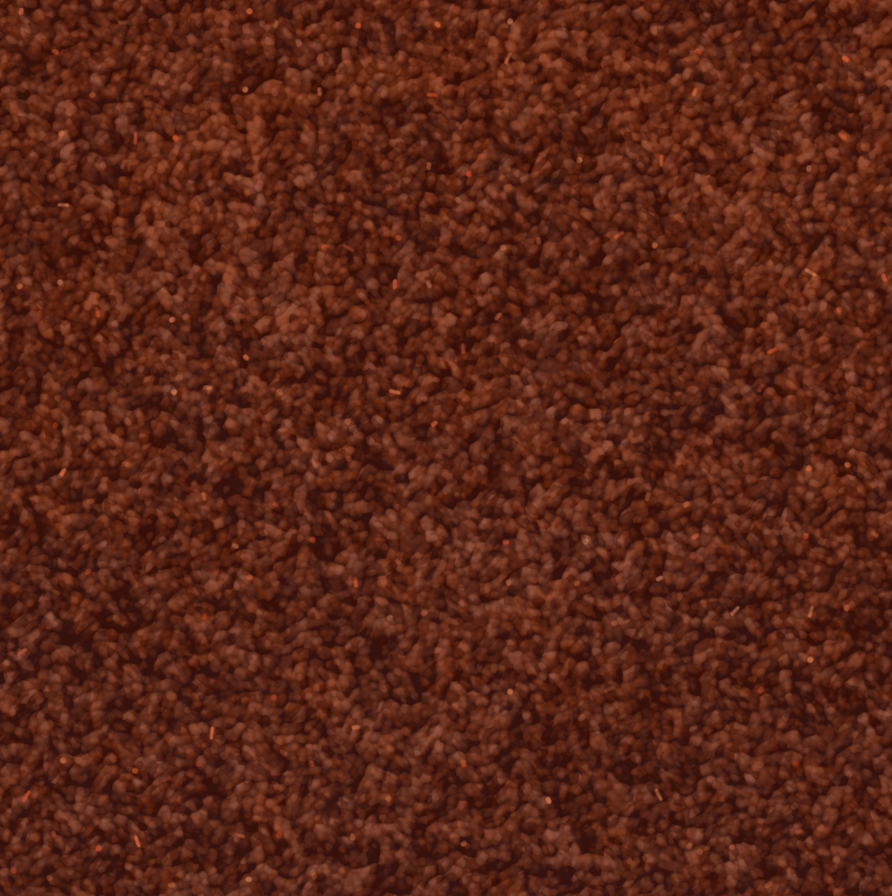
Give the GLSL for this texture, as a WebGL 1 fragment shader.

```glsl
precision highp float;
// Draws a heap of finely ground red-brown spice with soft grains and stray bright flecks.

uniform vec2 u_resolution;

// Palette
const vec3 DEEP = vec3(0.215, 0.055, 0.025);
const vec3 WARM = vec3(0.375, 0.140, 0.060);
const vec3 PALE = vec3(0.580, 0.290, 0.180);
const vec3 DUST = vec3(-0.015, 0.028, 0.055);
const vec3 FLECK_RED = vec3(0.74, 0.25, 0.11);
const vec3 FLECK_TAN = vec3(0.72, 0.43, 0.29);

// Cells per canvas height
const float COARSE = 88.0;
const float FINE = 145.0;
const float CLUMP = 27.0;
const float FLECK_GRID = 24.0;

// Strengths
const float SOFTNESS = 9.0;
const float COARSE_GAIN = 0.62;
const float FINE_GAIN = 0.50;
const float CLUMP_GAIN = 0.20;
const float CREVICE = 0.55;
const float RELIEF = 0.30;
const float FLECK_CHANCE = 0.20;
const vec2 LIGHT = vec2(-0.5, 0.86);

vec2 hash2(vec2 p) {
  vec3 q = fract(p.xyx * vec3(0.1031, 0.1030, 0.0973));
  q += dot(q, q.yzx + 33.33);
  return fract((q.xx + q.yz) * q.zy);
}

mat2 rotate(float a) {
  return mat2(cos(a), sin(a), -sin(a), cos(a));
}

// Soft cellular noise: x tone, y hue, z squared gap to grain centre, w slope to light
vec4 grains(vec2 p) {
  vec2 cell = floor(p);
  vec2 f = p - cell;
  vec3 sum = vec3(0.0);
  float weight = 0.0001;
  for (int j = -1; j <= 1; j++) {
    for (int i = -1; i <= 1; i++) {
      vec2 o = vec2(float(i), float(j));
      vec2 away = f - o - hash2(cell + o);
      float w = exp(-SOFTNESS * dot(away, away));
      sum += w * vec3(hash2(cell + o + 57.0), dot(away, LIGHT));
      weight += w;
    }
  }
  return vec4(sum.xy / weight, -log(weight) / SOFTNESS, sum.z / weight);
}

// Broad, uneven shading from layered sines
float swell(vec2 p) {
  float total = 0.0;
  float gain = 0.5;
  for (int i = 0; i < 4; i++) {
    total += gain * sin(p.x + 1.3 * sin(p.y)) * cos(p.y + 0.7);
    p = rotate(0.9) * p * 1.8 + 2.1;
    gain *= 0.6;
  }
  return total;
}

// Sparse chips: rgb colour, a coverage
vec4 flecks(vec2 p) {
  vec2 cell = floor(p * FLECK_GRID);
  vec2 place = hash2(cell + 11.0);
  vec2 kind = hash2(cell + 83.0);
  vec2 shape = hash2(cell + 141.0);
  vec2 q = p - (cell + 0.28 + 0.44 * place) / FLECK_GRID;
  q = rotate(6.283 * shape.x) * q;
  float reach = 0.0055 * shape.y * shape.y;
  q.x -= clamp(q.x, -reach, reach);
  float radius = mix(0.0034, 0.0018, shape.y);
  float blur = max(0.0014, 0.7 / u_resolution.y);
  float cover = 1.0 - smoothstep(radius - blur, radius + blur, length(q));
  cover *= step(kind.x, FLECK_CHANCE) * mix(0.4, 0.95, place.x);
  return vec4(mix(FLECK_RED, FLECK_TAN, kind.y), cover);
}

void main() {
  vec2 p = gl_FragCoord.xy / u_resolution.y;
  vec2 warped = p + 0.0025 * sin(p.yx * vec2(71.0, 83.0) + 4.0 * p);

  vec4 coarse = grains(warped * COARSE);
  vec4 fine = grains(rotate(0.6) * warped * FINE + 40.0);
  vec4 clump = grains(rotate(1.1) * warped * CLUMP + 90.0);
  float broad = swell(p * 8.0);

  // Faint curved ridge around the upper part of the heap
  float bend = length(p - vec2(0.5, 0.48)) - 0.45 - 0.02 * broad;
  float ridge = exp(-900.0 * bend * bend) * smoothstep(0.35, 0.7, p.y);

  float tone = 0.45 + COARSE_GAIN * (coarse.x - 0.5) + FINE_GAIN * (fine.x - 0.5);
  tone += CLUMP_GAIN * (clump.x - 0.5) + 0.06 * broad + 0.07 * ridge;
  tone -= CREVICE * (coarse.z - 0.06) + 0.5 * CREVICE * (fine.z - 0.06);
  tone += RELIEF * coarse.w + 0.08 * (p.y - 0.5);

  // Duller, dustier grains gather toward the foot
  float dust = 0.5 + 0.8 * (coarse.y - 0.5) + 0.6 * (fine.y - 0.5);
  dust += 0.4 * (clump.y - 0.5) + 0.5 * (0.5 - p.y) - 0.25 * ridge;

  vec3 color = mix(DEEP, WARM, smoothstep(-0.15, 0.5, tone));
  color = mix(color, PALE, clamp((tone - 0.42) / 0.58, 0.0, 1.0));
  color += DUST * clamp(dust, 0.0, 1.0) * (0.6 + 0.6 * clamp(tone, 0.0, 1.0));

  vec4 chip = flecks(p);
  color = mix(color, chip.rgb * (0.8 + 0.35 * fine.x), chip.a);
  gl_FragColor = vec4(color, 1.0);
}
```
